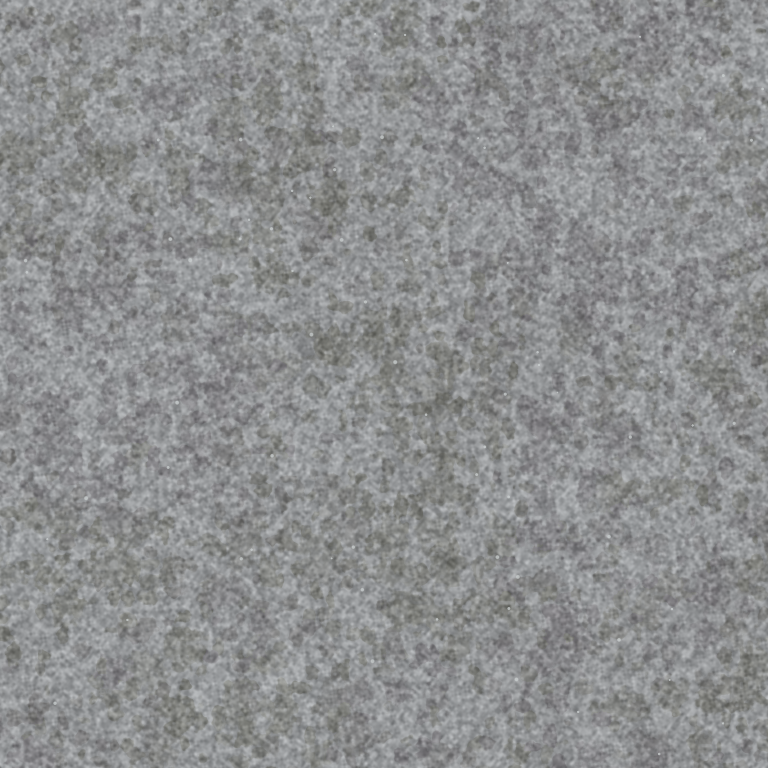
This texture is drawn by a WebGL 1 fragment shader. Its source:

```glsl
precision highp float;
// Grey woven cloth mottled with ragged mauve and olive blotches.

uniform vec2 u_resolution;

#define LARGE_SCALE 18.0
#define SMALL_SCALE 43.0
#define RAGGEDNESS 0.62
#define GRAIN_SCALE 172.0
#define GRAIN_STRENGTH 0.31
#define CLOUD_STRENGTH 0.055
#define FLECK_STRENGTH 0.45
#define GROUND vec3(0.590, 0.599, 0.607)
#define MAUVE vec3(0.486, 0.479, 0.493)
#define OLIVE vec3(0.476, 0.479, 0.457)

float hash(vec2 p) {
  vec3 q = fract(vec3(p.xyx) * 0.1031);
  q += dot(q, q.yzx + 33.33);
  return fract((q.x + q.y) * q.z);
}

vec2 hash2(vec2 p) {
  return vec2(hash(p + 17.3), hash(p + 71.9));
}

float noise(vec2 p) {
  vec2 cell = floor(p), f = fract(p);
  f = f * f * (3.0 - 2.0 * f);
  float low = mix(hash(cell), hash(cell + vec2(1.0, 0.0)), f.x);
  float high = mix(hash(cell + vec2(0.0, 1.0)), hash(cell + 1.0), f.x);
  return mix(low, high, f.y);
}

float fbm(vec2 p) {
  float sum = 0.0, weight = 0.5;
  for (int i = 0; i < 4; i++) {
    sum += weight * noise(p);
    p = mat2(0.8, 0.6, -0.6, 0.8) * p * 2.03 + 11.7;
    weight *= 0.5;
  }
  return sum / 0.9375;
}

// Scattered ragged ellipses: x = coverage, y = random tint of the blotch.
vec2 blotches(vec2 p, float density, float ragged) {
  vec2 cell = floor(p);
  vec2 result = vec2(0.0, 0.5);
  for (int j = -1; j <= 1; j++) {
    for (int i = -1; i <= 1; i++) {
      vec2 id = cell + vec2(float(i), float(j));
      vec2 offset = p - id - 0.15 - 0.7 * hash2(id);
      float stretch = mix(0.75, 1.35, hash(id + 5.1));
      float radius = mix(0.24, 0.52, hash(id + 29.7));
      float dist = length(offset * vec2(stretch, 1.0 / stretch)) - radius;
      float cover = 1.0 - smoothstep(-0.09, 0.09, dist + ragged);
      cover *= step(hash(id + 43.9), density) * mix(0.65, 1.0, hash(id + 3.7));
      if (cover > result.x) result = vec2(cover, hash(id + 57.3));
    }
  }
  return result;
}

// Rare pale specks of lint.
float lint(vec2 p) {
  vec2 id = floor(p);
  float dist = length(fract(p) - 0.3 - 0.4 * hash2(id));
  float radius = mix(0.12, 0.28, hash(id + 9.4));
  return step(hash(id + 31.1), 0.012) * (1.0 - smoothstep(radius * 0.4, radius, dist));
}

void main() {
  vec2 uv = gl_FragCoord.xy / min(u_resolution.x, u_resolution.y);

  // Blotches of two sizes with frayed outlines
  float fray = (fbm(uv * 75.0) - 0.5) * RAGGEDNESS;
  fray += (noise(uv * GRAIN_SCALE + 40.0) - 0.5) * RAGGEDNESS * 0.4;
  vec2 large = blotches(uv * LARGE_SCALE, 0.62, fray);
  vec2 small = blotches(uv * SMALL_SCALE + 7.0, 0.60, fray);
  float shade = 1.0 - (1.0 - 0.72 * large.x) * (1.0 - 0.85 * small.x);

  // Pale thread crossings showing through the blotches
  float fleck = smoothstep(0.58, 0.85, noise(uv * GRAIN_SCALE + 90.0));
  shade *= 1.0 - FLECK_STRENGTH * fleck;

  // Tint drifts between mauve and olive over the cloth
  float tint = mix(small.y, large.y, step(small.x, large.x));
  float drift = fbm(uv * 4.0 + 3.0);
  float olive = smoothstep(0.35, 0.65, drift + 0.4 * (tint - 0.5));
  vec3 color = mix(GROUND, mix(MAUVE, OLIVE, olive), shade);

  // Broad clouding and fine woven grain
  float cloud = fbm(uv * 7.0 + 21.0) - 0.5;
  vec2 turned = mat2(0.8, 0.6, -0.6, 0.8) * uv;
  float grain = 0.55 * noise(uv * GRAIN_SCALE) + 0.45 * noise(turned * GRAIN_SCALE * 1.6) - 0.5;
  color += cloud * CLOUD_STRENGTH * vec3(0.9, 1.0, 1.05);
  color += grain * GRAIN_STRENGTH;

  color = mix(color, vec3(0.80, 0.82, 0.82), 0.75 * lint(uv * 75.0));
  gl_FragColor = vec4(clamp(color, 0.0, 1.0), 1.0);
}
```
